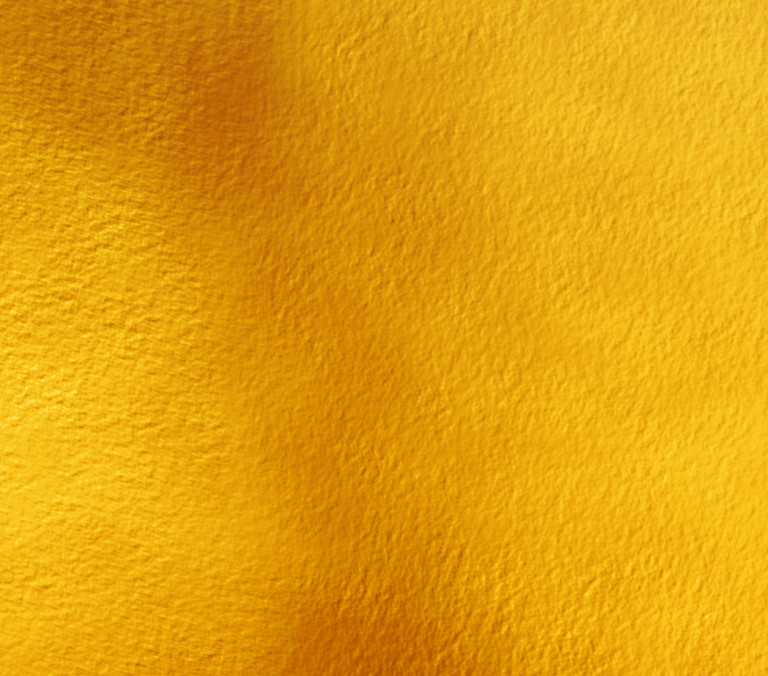
Reproduce this texture procedurally as a Shadertoy shader.

```glsl
// Hammered gold foil: broad soft reflections set a tone, fine embossed grain
// lit from the upper left modulates it, and a gold ramp turns tone into colour.
// Grain is gradient noise, lying flat on the left and leaning upright elsewhere.

const vec3 HIGHLIGHT = vec3(1.0, 0.90, 0.38);

vec2 hashGradient(vec2 cell) {
    vec3 q = fract(cell.xyx * vec3(0.1031, 0.1030, 0.0973));
    q += dot(q, q.yzx + 33.33);
    float angle = 6.2832 * fract((q.x + q.y) * q.z);
    return vec2(cos(angle), sin(angle));
}

float gradientNoise(vec2 p) {
    vec2 i = floor(p), f = p - i;
    vec2 u = f * f * f * (f * (f * 6.0 - 15.0) + 10.0);
    float a = dot(hashGradient(i), f);
    float b = dot(hashGradient(i + vec2(1, 0)), f - vec2(1, 0));
    float c = dot(hashGradient(i + vec2(0, 1)), f - vec2(0, 1));
    float d = dot(hashGradient(i + vec2(1, 1)), f - vec2(1, 1));
    return mix(mix(a, b, u.x), mix(c, d, u.x), u.y);
}

mat2 rotation(float angle) {
    float c = cos(angle), s = sin(angle);
    return mat2(c, s, -s, c);
}

// Octaves of noise, each turned by twist and weighted by gain
float fbm(vec2 p, int octaves, float gain, float twist) {
    mat2 turn = 2.0 * rotation(twist);
    float sum = 0.0, amp = 1.0;
    for (int i = 0; i < octaves; i++) {
        sum += amp * gradientNoise(p);
        p = turn * p + 7.3;
        amp *= gain;
    }
    return sum;
}

// Soft elliptical glow, 1 at its centre
float glow(vec2 p, vec2 centre, vec2 radius) {
    vec2 d = (p - centre) / radius;
    return exp(-dot(d, d));
}

float segmentDistance(vec2 p, vec2 a, vec2 b) {
    vec2 ab = b - a;
    return length(p - a - ab * clamp(dot(p - a, ab) / dot(ab, ab), 0.0, 1.0));
}

// Broad reflections across the sheet
float sheen(vec2 uv) {
    float tone = 0.62;
    tone -= 0.44 * glow(uv, vec2(0.07, 0.97), vec2(0.18, 0.17));
    tone -= 0.37 * glow(uv, vec2(0.28, 0.88), vec2(0.12, 0.22));
    float fold = segmentDistance(uv, vec2(0.40, 0.75), vec2(0.49, 0.12)) / 0.18;
    tone -= 0.30 * exp(-fold * fold);
    tone -= 0.52 * glow(uv, vec2(0.48, 0.0), vec2(0.22, 0.11));
    tone += 0.46 * glow(uv, vec2(0.0, 0.32), vec2(0.22, 0.28));
    tone += 0.12 * glow(uv, vec2(0.28, 0.20), vec2(0.07, 0.12));
    tone += 0.34 * glow(uv, vec2(1.02, 0.32), vec2(0.38, 0.38));
    tone += 0.27 * glow(uv, vec2(1.0, 0.92), vec2(0.36, 0.24));
    return tone;
}

float grainHeight(vec2 p, float upright) {
    float flatGrain = fbm(rotation(0.2) * p * 1.0 * mat2(1.0) * vec2(52.0, 72.0), 3, 0.65, 0.0);
    float tallGrain = fbm(vec2(72.0, 50.0) * (rotation(0.35) * p), 3, 0.65, 0.0);
    return mix(flatGrain, tallGrain, upright);
}

// Slope of the grain towards the light
float emboss(vec2 p, vec2 lightStep, float upright) {
    return grainHeight(p - lightStep, upright) - grainHeight(p + lightStep, upright);
}

vec3 goldRamp(float tone) {
    vec3 gold[6] = vec3[6](
        vec3(0.75, 0.40, 0.02), vec3(0.78, 0.49, 0.02), vec3(0.84, 0.56, 0.02),
        vec3(0.88, 0.63, 0.04), vec3(0.93, 0.70, 0.07), vec3(0.96, 0.77, 0.12));
    float x = clamp(tone, 0.0, 1.0) * 5.0;
    int i = min(int(x), 4);
    vec3 color = mix(gold[i], gold[i + 1], x - float(i));
    color *= 1.0 + 0.5 * clamp(tone, -0.5, 0.0);
    return mix(color, HIGHLIGHT, smoothstep(1.0, 1.6, tone));
}

void mainImage(out vec4 fragColor, in vec2 fragCoord) {
    vec2 uv = fragCoord / iResolution.xy;
    vec2 p = fragCoord / iResolution.y;

    // Reflections with uneven, cloudy edges
    vec2 warp = vec2(fbm(p * 4.0, 3, 0.5, 0.6), fbm(p * 4.0 + 31.7, 3, 0.5, 0.6));
    float tone = sheen(uv + 0.05 * warp);
    tone += 0.15 * fbm(p * vec2(7.0, 8.0) + 12.0, 4, 0.5, 0.6);

    // Embossed grain, roughest on the left and along the lower edge
    float upright = smoothstep(0.2, 0.5, uv.x + 0.15 * warp.x);
    float rough = 0.27 + 0.22 * glow(uv, vec2(0.05, 0.55), vec2(0.28, 0.32))
                       + 0.13 * glow(uv, vec2(0.55, 0.0), vec2(0.50, 0.22));
    rough *= 1.0 + 0.6 * gradientNoise(p * 11.0 + 5.0);
    vec2 lightStep = mix(vec2(-0.0013, 0.0019), vec2(-0.0020, 0.0011), upright);
    float slope = emboss(p + 0.006 * warp, lightStep, upright);
    tone += rough * (slope + 0.4 * slope * abs(slope));

    // Faint vertical brushing in the dark upper left
    float brushed = glow(uv, vec2(0.22, 0.98), vec2(0.28, 0.24));
    tone += 0.20 * brushed * gradientNoise(p * vec2(85.0, 7.0));

    // Warmer towards the bottom, paler in the upper right
    vec3 color = goldRamp(tone - 0.015);
    color += vec3(0.02, 0.0, -0.02) * (0.9 - uv.y);
    color += vec3(-0.01, 0.005, 0.0) * brushed;
    color += vec3(0.0, 0.005, 0.05) * glow(uv, vec2(0.95, 1.0), vec2(0.5, 0.4));
    fragColor = vec4(clamp(color, 0.0, 1.0), 1.0);
}
```
